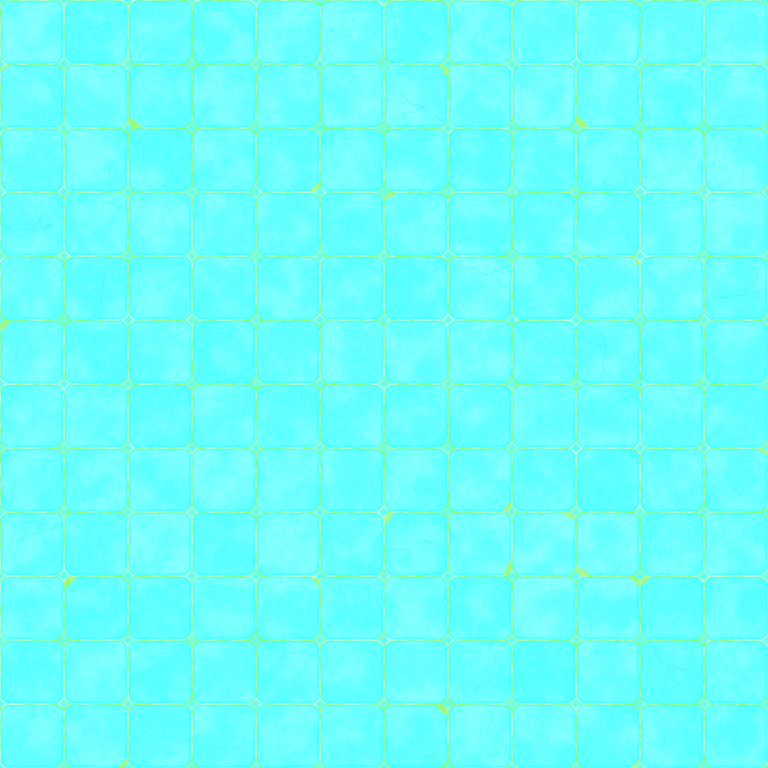
Give the GLSL for this texture, as a Shadertoy shader.

```glsl
// Worn cyan floor tiles with clipped corners, small diamond insets and yellow-green grout.

const float TILES = 12.0;          // repeats across and down
const float JOINT = 0.012;         // half width of the grout line, in tiles
const float CORNER_CUT = 0.108;    // clipped corner, measured along both edges
const float DIAMOND = 0.070;       // half diagonal of the corner inset

const vec3 GLAZE_DEEP  = vec3(0.35, 1.00, 1.00);
const vec3 GLAZE_PALE  = vec3(0.56, 1.00, 1.00);
const vec3 GLAZE_RIM   = vec3(0.22, 0.99, 1.00);
const vec3 GROUT_GREEN = vec3(0.57, 0.99, 0.48);
const vec3 GROUT_PALE  = vec3(0.73, 0.99, 0.88);
const vec3 INSET       = vec3(0.44, 0.99, 0.93);
const vec3 CHIP_CLAY   = vec3(0.60, 0.97, 0.42);
const vec3 CRACK_TINT  = vec3(0.20, 0.95, 0.92);

float hash(vec2 p) {
    vec3 q = fract(vec3(p.xyx) * 0.1031);
    q += dot(q, q.yzx + 33.33);
    return fract((q.x + q.y) * q.z);
}

vec2 hash2(vec2 p) {
    return vec2(hash(p + 17.0), hash(p + 59.0));
}

float noise(vec2 p) {
    vec2 i = floor(p), f = fract(p);
    f = f * f * (3.0 - 2.0 * f);
    return mix(mix(hash(i), hash(i + vec2(1, 0)), f.x),
               mix(hash(i + vec2(0, 1)), hash(i + 1.0), f.x), f.y);
}

float fbm(vec2 p) {
    float sum = 0.0, gain = 0.53;
    for (int i = 0; i < 4; i++) {
        sum += gain * noise(p);
        p = mat2(1.6, 1.2, -1.2, 1.6) * p + 7.3;
        gain *= 0.5;
    }
    return sum;
}

float fill(float d, float px) {
    return 1.0 - smoothstep(-0.6 * px, 0.6 * px, d);
}

// Signed distance to a square tile with softly clipped corners
float tileShape(vec2 f) {
    vec2 a = abs(f);
    float cut = (a.x + a.y - 1.0 + CORNER_CUT) * 0.7071;
    vec2 q = a - (0.5 - JOINT - 0.08);
    float box = length(max(q, 0.0)) + min(max(q.x, q.y), 0.0) - 0.08;
    return max(box, cut);
}

// Negative inside the broken corner of the few chipped tiles
float chipShape(vec2 f, vec2 id, float rough) {
    if (hash(id + 203.0) < 0.86) return 1.0;
    vec2 side = sign(hash2(id + 31.0) - 0.5);
    vec2 slope = mix(vec2(0.5), vec2(1.0), hash2(id + 77.0));
    return dot(0.5 - f * side, slope) - 0.135 - 0.04 * (rough - 0.5);
}

// Wandering hairlines on a few tiles; the second one forks off the first
float crackMask(vec2 f, vec2 id, vec2 seeded, float px) {
    if (hash(id + 401.0) < 0.93) return 0.0;
    float mask = 0.0, angle = 6.2832 * hash(id + 9.0);
    vec2 start = 0.4 * (hash2(id + 5.0) - 0.5);
    for (int i = 0; i < 2; i++) {
        vec2 along = vec2(cos(angle), sin(angle)), r = f - start;
        float t = dot(r, along);
        float d = abs(dot(r, vec2(-along.y, along.x)) + 0.22 * (fbm(seeded * 5.0) - 0.5));
        float reach = i == 0 ? 0.42 - abs(t) : min(t + 0.02, 0.4 - t);
        mask = max(mask, fill(d - 0.007, 1.5 * px) * smoothstep(0.0, 0.06, reach));
        angle += 0.8;
    }
    return mask * (0.35 + 0.65 * noise(seeded * 9.0));
}

vec3 glaze(vec2 id, vec2 seeded, float depth) {
    // Cloudy wash with a slightly separate tone for every tile, and fine grain
    float cloud = smoothstep(0.30, 0.80, fbm(seeded * 2.6));
    float tone = 0.12 + 0.58 * cloud + 0.24 * (hash(id + 88.0) - 0.5);
    tone += 0.38 * (noise(seeded * 27.0) - 0.5);
    vec3 color = mix(GLAZE_DEEP, GLAZE_PALE, clamp(tone, -0.25, 1.1));
    // Sparse pits and a darker uneven rim
    float pits = smoothstep(0.90, 0.97, noise(seeded * 15.0)) * step(0.6, hash(id + 61.0));
    float rim = 1.0 - smoothstep(0.006, 0.02 + 0.04 * noise(seeded * 6.0), depth);
    return mix(color, GLAZE_RIM, max(0.6 * rim, 0.35 * pits));
}

vec3 grout(vec2 p) {
    float wash = 0.4 * noise(p * 1.7 + 40.0) + 0.6 * noise(p * 14.0);
    return mix(GROUT_GREEN, GROUT_PALE, smoothstep(0.15, 0.85, wash));
}

void mainImage(out vec4 fragColor, in vec2 fragCoord) {
    vec2 p = TILES * fragCoord / iResolution.xy;
    float px = TILES / min(iResolution.x, iResolution.y);
    vec2 id = floor(p), f = fract(p) - 0.5;
    vec2 seeded = f + 40.0 * hash2(id);

    // Tile outline with nibbled edges
    float rough = noise(seeded * 13.0);
    float tile = tileShape(f) + 0.012 * (rough - 0.5);
    float chip = chipShape(f, id, rough);
    vec3 surface = glaze(id, seeded, -tile);
    surface = mix(surface, CRACK_TINT, 0.7 * crackMask(f, id, seeded, px));
    vec3 clay = mix(CHIP_CLAY, GROUT_PALE, 0.45 * noise(seeded * 17.0));
    surface = mix(surface, clay, fill(chip, px));

    // Grout, tile, then the inset shared by four corners
    vec3 color = mix(grout(p), surface, fill(tile, px));
    float inset = (1.0 - abs(f.x) - abs(f.y) - DIAMOND) * 0.7071;
    vec3 insetColor = mix(INSET, GLAZE_DEEP, hash(floor(p + 0.5) + 12.0));
    color = mix(color, insetColor, fill(inset, px));

    fragColor = vec4(color, 1.0);
}
```
